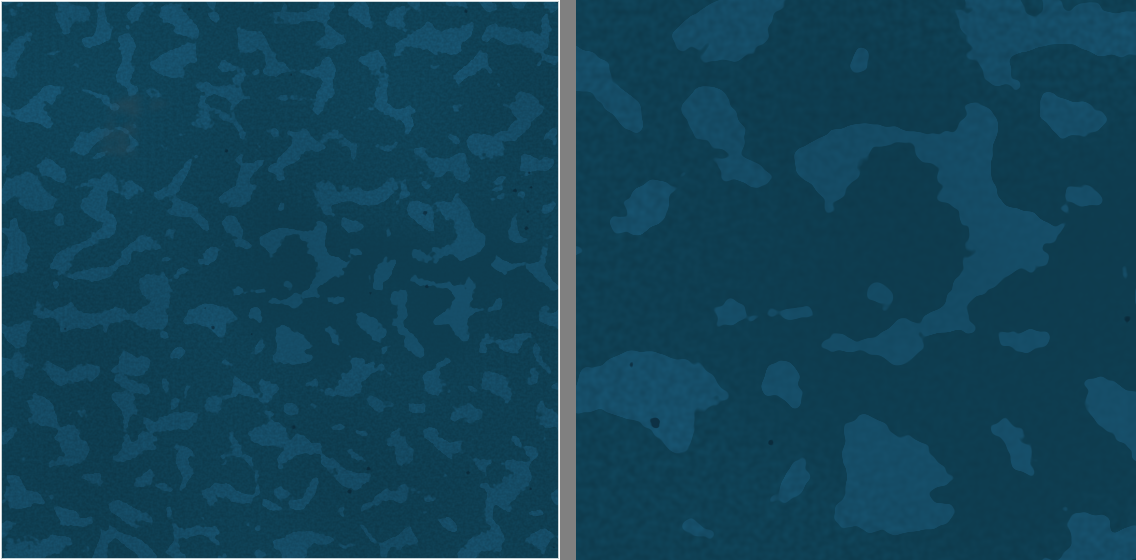
Left: the whole. Right: its middle third, enlarged.
Write a WebGL 1 fragment shader that draws this texture.

```glsl
precision highp float;
// Worn blue paper: thresholded gradient noise forms pale, ragged blotches
// on a deep teal ground, with fibre grain, broad shading, a smoother band,
// sparse dark specks and a thin white margin.
uniform vec2 u_resolution;

const vec3 GROUND = vec3(0.058, 0.250, 0.328);
const vec3 BLOTCH = vec3(0.086, 0.307, 0.412);
const vec3 STAIN = vec3(0.22, 0.29, 0.33);
const vec3 SPECK = vec3(0.03, 0.13, 0.19);
const vec3 MARGIN = vec3(1.0);
const float TAU = 6.2831853;

float hash(vec2 p) {
  return fract(sin(dot(p, vec2(127.1, 311.7))) * 43758.5453);
}

// Dot product of a lattice point's random unit gradient with an offset.
float slope(vec2 cell, vec2 offset) {
  float angle = TAU * hash(cell);
  return dot(vec2(cos(angle), sin(angle)), offset);
}

float gradientNoise(vec2 p) {
  vec2 i = floor(p), f = fract(p);
  vec2 w = f * f * f * (f * (f * 6.0 - 15.0) + 10.0);
  vec2 e = vec2(1.0, 0.0);
  float low = mix(slope(i, f), slope(i + e.xy, f - e.xy), w.x);
  float high = mix(slope(i + e.yx, f - e.yx), slope(i + e.xx, f - e.xx), w.x);
  return mix(low, high, w.y);
}

// Blotch height: two octaves on warped ground plus a fine ragged edge.
float blotchField(vec2 p) {
  vec2 warp = vec2(gradientNoise(p * 13.0 + 31.0), gradientNoise(p * 13.0 + 67.0));
  vec2 q = p * vec2(20.0, 22.0) + 0.7 * warp;
  float shape = gradientNoise(q) + 0.35 * gradientNoise(q * 2.1 + 19.0);
  return shape + 0.10 * gradientNoise(p * 125.0 + 5.0);
}

// Soft elliptical patch, 1 at the centre and 0 at the rim.
float softPatch(vec2 p, vec2 centre, vec2 radius) {
  return 1.0 - smoothstep(0.25, 1.0, length((p - centre) / radius));
}

// Sparse specks, one in a small share of the grid cells.
float specks(vec2 p, float cells, float share, float pixel) {
  vec2 cell = floor(p * cells);
  vec2 jitter = vec2(hash(cell + 3.7), hash(cell + 8.3));
  vec2 d = (fract(p * cells) - mix(vec2(0.25), vec2(0.75), jitter)) / cells;
  float radius = mix(0.001, 0.0035, hash(cell + 14.9));
  float dist = length(d) + 0.0015 * gradientNoise(p * 300.0);
  float dot_ = 1.0 - smoothstep(radius - pixel, radius + pixel, dist);
  return dot_ * step(hash(cell + 21.1), share);
}

// Coverage of the sheet inside its margin.
float sheet(vec2 p, float margin, float pixel) {
  vec2 inset = min(p, 1.0 - p) - margin;
  return smoothstep(-0.5 * pixel, 0.5 * pixel, min(inset.x, inset.y));
}

void main() {
  vec2 p = gl_FragCoord.xy / u_resolution;
  float pixel = 1.0 / min(u_resolution.x, u_resolution.y);

  // Blotches
  float edge = 18.0 * pixel;
  float blotch = smoothstep(0.165 - edge, 0.165 + edge, blotchField(p));
  vec3 color = mix(GROUND, BLOTCH, blotch * (0.92 + 0.25 * gradientNoise(p * 9.0 + 43.0)));

  // Broad shading and the smoother, darker band
  vec2 drift = p + 0.12 * vec2(gradientNoise(p * 5.0), gradientNoise(p * 7.0 + 11.0));
  float band = softPatch(drift, vec2(0.70, 0.50), vec2(0.45, 0.17));
  color *= 1.0 + 0.08 * gradientNoise(p * 3.0 + 7.0) + 0.05 * (p.y - 0.5);
  color *= 1.0 - 0.05 * band * (1.0 - blotch);

  // Fibre grain
  float fibre = gradientNoise(p * vec2(130.0, 160.0) + 2.0);
  float fine = gradientNoise(p * 260.0 + 9.0);
  color *= 1.0 + (1.0 - 0.8 * band) * (0.09 * fibre + 0.09 * fine);

  // Faint stain and dark specks
  float stain = softPatch(drift, vec2(0.23, 0.77), vec2(0.07, 0.04));
  color = mix(color, STAIN, 0.35 * stain * (0.5 + gradientNoise(p * 40.0)));
  color = mix(color, SPECK, 0.65 * specks(p, 28.0, 0.03, pixel));

  color = mix(MARGIN, color, sheet(p, 0.003, pixel));
  gl_FragColor = vec4(color, 1.0);
}
```
